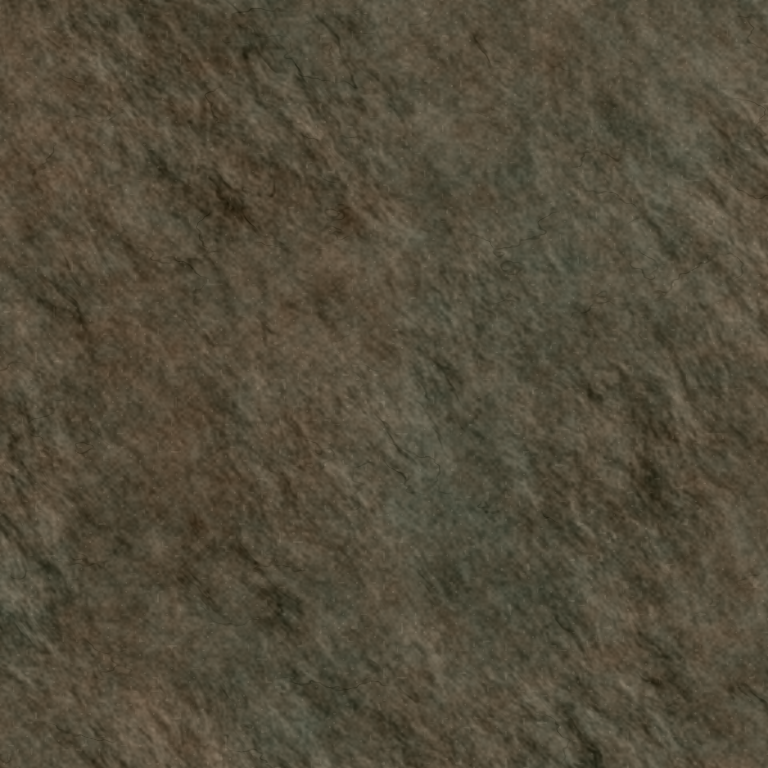
Write a Shadertoy shader that draws this texture.

```glsl
// Weathered brown-grey rock face with slanting ridges, dark gashes and fine grit.

float hash(vec2 p) {
    return fract(sin(dot(p, vec2(127.1, 311.7))) * 43758.5453);
}

float noise(vec2 p) {
    vec2 cell = floor(p), f = fract(p);
    f = f * f * (3.0 - 2.0 * f);
    return mix(mix(hash(cell), hash(cell + vec2(1, 0)), f.x),
               mix(hash(cell + vec2(0, 1)), hash(cell + vec2(1, 1)), f.x), f.y);
}

// Layered noise, centred on zero
float fbm(vec2 p) {
    float sum = 0.0, amplitude = 0.5;
    for (int i = 0; i < 5; i++) {
        sum += amplitude * (noise(p) - 0.5);
        p = mat2(1.6, 1.2, -1.2, 1.6) * p + 17.3;
        amplitude *= 0.54;
    }
    return sum;
}

// Coordinates along and across the slanting grain of the rock
vec2 grainSpace(vec2 p) {
    p += 0.05 * vec2(fbm(p * 6.0), fbm(p * 6.0 + 40.0));
    return vec2(dot(p, vec2(0.64, -0.77)), dot(p, vec2(0.77, 0.64)));
}

float height(vec2 p) {
    return fbm(grainSpace(p) * vec2(11.0, 22.0) + 5.0);
}

// Thin dark line where a noise field crosses zero
float crack(vec2 p, float width) {
    return 1.0 - smoothstep(0.0, width, abs(fbm(p)));
}

void mainImage(out vec4 fragColor, in vec2 fragCoord) {
    vec2 uv = fragCoord / iResolution.y;
    vec2 grain = grainSpace(uv);

    // Broad patches and mid-sized mottling
    float tone = 0.10 * fbm(uv * 4.0 + 3.0) + 0.13 * fbm(uv * 24.0 + 60.0);

    // Side-lit relief of the ridges, rougher in some areas
    float roughness = 0.55 + 0.6 * smoothstep(0.25, 0.75, noise(uv * 5.0 + 9.0));
    float relief = height(uv) - height(uv + vec2(0.0035, 0.0025));
    tone += 0.72 * roughness * relief;

    // Short slanting gashes, then finer cracks running other ways
    float gashArea = smoothstep(0.05, 0.2, fbm(grain * vec2(9.0, 15.0) + 80.0));
    tone -= 0.085 * gashArea * crack(grain * vec2(7.0, 19.0) + 30.0, 0.07);
    float crackArea = smoothstep(0.02, 0.18, fbm(uv * 9.0 + 120.0));
    tone -= 0.06 * crackArea * crack(uv * vec2(9.0, 14.0) + 150.0, 0.02);

    // Fine grit with sparse pale specks
    tone += 0.07 * (noise(uv * 240.0) - 0.5) + 0.07 * (noise(uv * 125.0 + 7.0) - 0.5);
    tone += 0.06 * smoothstep(0.84, 0.98, noise(uv * 170.0 + 33.0));

    // Stone colour, drifting between mossy green and rust
    vec3 color = vec3(0.336, 0.305, 0.238) + tone * vec3(1.0, 0.95, 0.92);
    float rust = fbm(uv * 5.0 + 200.0) + 0.7 * fbm(uv * 35.0 + 240.0);
    color += rust * vec3(0.065, -0.01, -0.025);

    fragColor = vec4(clamp(color, 0.0, 1.0), 1.0);
}
```
